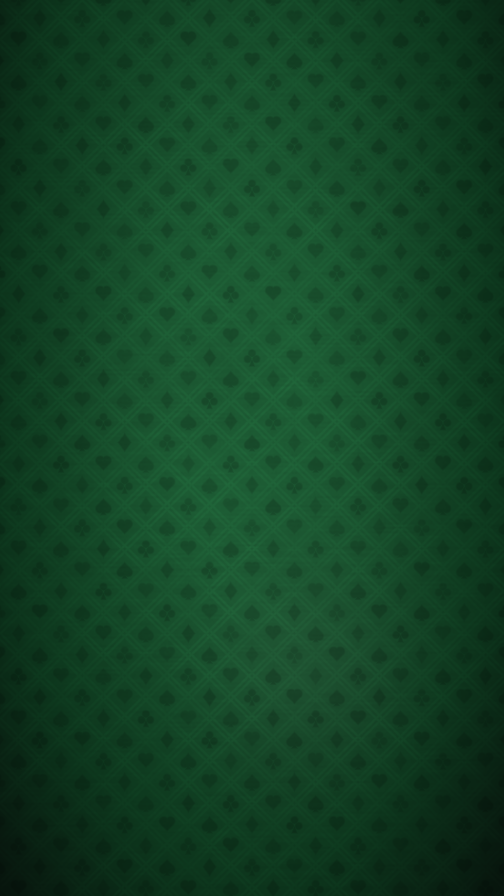
Reproduce this pattern procedurally as a Shadertoy shader.

```glsl
// Green card-table cloth: a diagonal lattice of faint double lines with a dark
// card suit in each diamond, about 12 across and 21 down. Suits are distance
// functions; a soft vignette, cloudy wear and woven streaks lie over them.

float hash(vec2 p) {
    return fract(sin(dot(p, vec2(127.1, 311.7))) * 43758.5453);
}

float noise(vec2 p) {
    vec2 i = floor(p), f = fract(p);
    f = f * f * (3.0 - 2.0 * f);
    return mix(mix(hash(i), hash(i + vec2(1, 0)), f.x),
               mix(hash(i + vec2(0, 1)), hash(i + vec2(1, 1)), f.x), f.y);
}

float clouds(vec2 p) {
    float sum = 0.0, amp = 0.5;
    for (int i = 0; i < 4; i++) {
        sum += amp * noise(p);
        p = p * 2.03 + 17.0;
        amp *= 0.5;
    }
    return sum;
}

// A tilted square with a circle on each upper side
float heart(vec2 p) {
    const float k = 0.31;
    p.x = abs(p.x);
    float square = (p.x + abs(p.y) - k) * 0.707;
    return min(square, length(p - 0.5 * k) - 0.707 * k);
}

float diamond(vec2 p) {
    p = abs(p);
    return (p.x * 1.35 + p.y - 0.42) * 0.6;
}

float stem(vec2 p) {
    return max(abs(p.x) - 0.03 + 0.3 * (p.y + 0.1), abs(p.y + 0.25) - 0.16);
}

float spade(vec2 p) {
    return min(heart(vec2(p.x, 0.04 - p.y)), stem(p));
}

float club(vec2 p) {
    float top = length(p - vec2(0.0, 0.2)) - 0.18;
    float side = length(vec2(abs(p.x) - 0.2, p.y + 0.07)) - 0.18;
    return min(min(top, side), stem(p));
}

// Suits alternate along both diagonals: red pair, then black pair
float suit(vec2 p, vec2 id) {
    bool first = mod(id.y + floor((id.x + 1.0) * 0.5), 2.0) < 0.5;
    if (mod(id.x, 2.0) < 0.5) return first ? heart(p) : diamond(p);
    return first ? spade(p) : club(p);
}

void mainImage(out vec4 fragColor, in vec2 fragCoord) {
    vec2 uv = fragCoord / iResolution.xy;
    vec2 p = fragCoord / iResolution.x;

    // Cloth colour, falling off fastest toward the bottom corners
    vec2 q = uv - vec2(0.5, 0.54);
    q.y *= q.y > 0.0 ? 0.72 : 0.95;
    float wear = clouds(p * 5.0) - 0.47;
    float d = length(q) + 0.06 * wear;
    vec3 col = mix(vec3(0.112, 0.357, 0.202), vec3(0.046, 0.205, 0.107),
                   smoothstep(0.08, 0.58, d));
    col = mix(col, vec3(0.025, 0.06, 0.04), smoothstep(0.45, 0.78, d));

    // Pale dusty patch low on the cloth
    vec2 dust = (uv - vec2(0.62, 0.25)) / vec2(0.2, 0.11);
    col += vec3(0.03, 0.022, 0.026) * exp(-dot(dust, dust));

    // Diagonal cells; local runs along the upright axes again
    vec2 g = (p - vec2(0.5, 0.984)) / 0.0421;
    vec2 ab = 0.5 * vec2(g.x - g.y, g.x + g.y);
    vec2 id = floor(ab + 0.5);
    vec2 f = ab - id;
    vec2 local = vec2(f.x + f.y, f.y - f.x);
    float soft = max(0.06, 0.75 / (0.0421 * iResolution.x));

    // Double lines on the cell borders, worn away in places
    vec2 edge = abs(0.5 - abs(f) - 0.075);
    vec2 line = 1.0 - smoothstep(0.01, 0.025 + soft * 0.7, edge);
    float fade = 0.45 + 0.8 * noise(p * 16.0 + 40.0);
    col *= 1.0 + 0.085 * fade * max(line.x, line.y);

    // Dark suits, each printed with its own strength
    float ink = 1.0 - smoothstep(-soft, soft, suit(local, id));
    col *= 1.0 - ink * (0.11 + 0.07 * hash(id + 3.0));

    // Cloudy wear, short woven streaks and fine grain
    col *= 1.0 + 0.14 * wear;
    col *= 1.0 + 0.05 * (noise(p * vec2(14.0, 230.0)) - 0.5);
    col *= 1.0 + 0.03 * (noise(p * 250.0) - 0.5);

    fragColor = vec4(col, 1.0);
}
```
